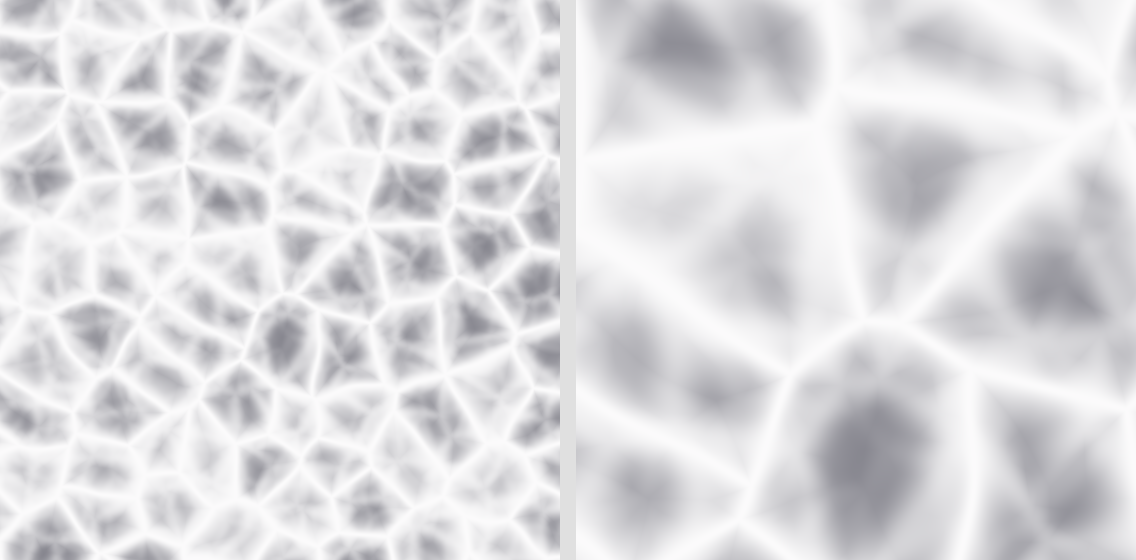
Left: the whole. Right: its middle third, enlarged.
This texture is drawn by a three.js fragment shader. Its source:

```glsl
varying vec2 vUv;

vec2 hash2(vec2 p) {
  vec3 q = fract(p.xyx * vec3(0.1031, 0.1030, 0.0973));
  q += dot(q, q.yzx + 33.33);
  return fract((q.xx + q.yz) * q.zy);
}

float valueNoise(vec2 p) {
  vec2 cell = floor(p);
  vec2 f = fract(p);
  f = f * f * (3.0 - 2.0 * f);
  float low = mix(hash2(cell).x, hash2(cell + vec2(1.0, 0.0)).x, f.x);
  float high = mix(hash2(cell + vec2(0.0, 1.0)).x, hash2(cell + 1.0).x, f.x);
  return mix(low, high, f.y);
}

// Voronoi: x is the distance to the nearest border, y a random value per cell
vec2 voronoi(vec2 p) {
  vec2 base = floor(p);
  vec2 f = fract(p);
  vec2 nearestCell = vec2(0.0);
  vec2 toNearest = vec2(0.0);
  float nearest = 8.0;
  for (int y = -1; y <= 1; y++) {
    for (int x = -1; x <= 1; x++) {
      vec2 cell = vec2(float(x), float(y));
      vec2 toSeed = cell + hash2(base + cell) - f;
      float d = dot(toSeed, toSeed);
      if (d < nearest) {
        nearest = d;
        toNearest = toSeed;
        nearestCell = cell;
      }
    }
  }

  float border = 8.0;
  for (int y = -2; y <= 2; y++) {
    for (int x = -2; x <= 2; x++) {
      vec2 cell = nearestCell + vec2(float(x), float(y));
      vec2 toSeed = cell + hash2(base + cell) - f;
      vec2 across = toSeed - toNearest;
      if (dot(across, across) > 0.0001) {
        border = min(border, dot(0.5 * (toNearest + toSeed), normalize(across)));
      }
    }
  }
  return vec2(border, hash2(base + nearestCell + 71.0).y);
}

// Rounds the crease at a border into a soft bright line
float softDistance(float d, float radius) {
  return sqrt(d * d + radius * radius) - radius;
}

void main() {
  // Slight bend of the cell walls
  vec2 bend = vec2(valueNoise(vUv * 16.0 + 5.0), valueNoise(vUv * 16.0 + 47.0)) - 0.5;
  vec2 p = vUv + 0.014 * bend;

  // Large cells with finer, fainter webs laid over them
  vec2 large = voronoi(p * 8.6 + 13.0);
  float medium = voronoi(p * 12.5 + 131.0).x;
  float small = voronoi(p * 21.0 + 257.0).x;
  float web = (0.4 + 0.6 * smoothstep(0.0, 0.3, medium))
            * (0.8 + 0.2 * smoothstep(0.0, 0.28, small));

  // Some cells and regions are deep, others nearly white
  float tone = mix(valueNoise(vUv * 7.0 + 90.0), large.y, 0.5);
  float depth = 0.3 + smoothstep(0.15, 0.85, tone);
  float mottle = 0.88 + 0.24 * valueNoise(vUv * 38.0 + 19.0);

  float shade = 2.0 * softDistance(large.x, 0.03) * depth * web * mottle;
  shade = 0.5 * (1.0 - exp(-2.0 * shade));

  vec3 color = vec3(0.984, 0.982, 0.984) - shade * vec3(1.0, 1.0, 0.93);
  gl_FragColor = vec4(color, 1.0);
}
```
